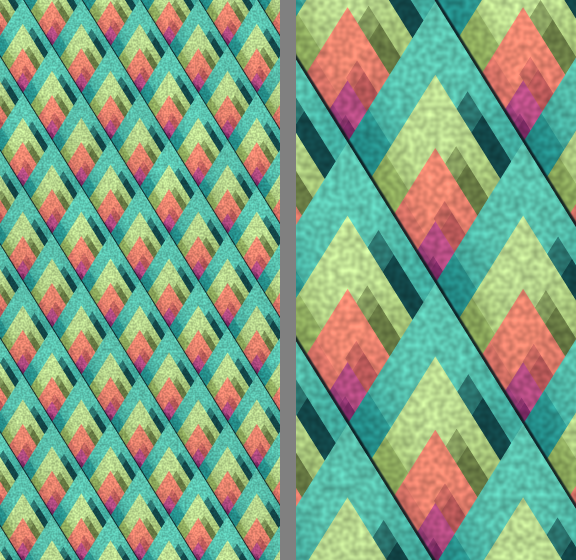
Left: the whole. Right: its middle third, enlarged.
Reproduce this pattern procedurally as a Shadertoy shader.

```glsl
// Overlapping diamond scales, each holding three smaller diamonds that share its
// lowest corner. A skewed lattice turns every scale into a unit square, so layers
// and cast shadows are simple thresholds; gradient noise adds a felt-like grain.

const vec2  PERIOD        = vec2(0.209, 0.3354);   // scale size, canvas width = 1
const vec2  ANCHOR        = vec2(0.0812, 1.667);   // one lattice corner
const float INSET         = 0.26;    // size lost per nested layer
const float SHADOW_WIDTH  = 0.125;
const float SHADOW_START  = 0.50;    // shadow reach along the right edge
const float SEAM_WIDTH    = 0.028;   // dark gap under the neighbouring scale
const float GRAIN_FREQ    = 135.0;
const float GRAIN_AMOUNT  = 0.25;
const float TONE_VARIANCE = 0.05;
const int   SAMPLES       = 3;       // antialiasing samples per axis

const vec3 SEAM = vec3(0.05, 0.11, 0.13);
const vec3 LIGHT[4] = vec3[4](
    vec3(0.36, 0.77, 0.69), vec3(0.74, 0.86, 0.57),
    vec3(0.93, 0.53, 0.44), vec3(0.71, 0.30, 0.51));
const vec3 SHADE[4] = vec3[4](
    vec3(0.12, 0.53, 0.52), vec3(0.52, 0.63, 0.33),
    vec3(0.80, 0.42, 0.38), vec3(0.56, 0.22, 0.45));
const vec3 DARK[4] = vec3[4](
    vec3(0.07, 0.27, 0.28), vec3(0.40, 0.47, 0.26),
    vec3(0.71, 0.34, 0.34), vec3(0.47, 0.16, 0.38));

float hash(vec2 p) {
    vec3 q = fract(vec3(p.xyx) * 0.1031);
    q += dot(q, q.yzx + 33.33);
    return fract((q.x + q.y) * q.z);
}

float cornerGradient(vec2 corner, vec2 offset) {
    float angle = 6.28318 * hash(corner);
    return dot(vec2(cos(angle), sin(angle)), offset);
}

float gradientNoise(vec2 p) {
    vec2 i = floor(p), f = fract(p), e = vec2(1.0, 0.0);
    vec2 w = f * f * f * (f * (f * 6.0 - 15.0) + 10.0);
    return mix(
        mix(cornerGradient(i, f), cornerGradient(i + e, f - e), w.x),
        mix(cornerGradient(i + e.yx, f - e.yx), cornerGradient(i + 1.0, f - 1.0), w.x),
        w.y);
}

vec3 scales(vec2 p) {
    // x rises toward the upper right edge, y toward the upper left edge
    vec2 q = (p - ANCHOR) / PERIOD;
    vec2 lattice = vec2(q.y + q.x, q.y - q.x);
    vec2 cell = floor(lattice), d = fract(lattice);
    float variation = hash(cell + 40.0) - 0.5;

    // Nested layer under this point
    float layer = clamp(floor((1.0 - max(d.x, d.y)) / INSET), 0.0, 3.0);
    int k = int(layer);
    float size = 1.0 - INSET * layer;
    float inner = size - INSET;

    // Soft shading toward the lower left, with one stepped band
    float leftSide = step(inner, d.y);
    float low = 1.0 - smoothstep(0.0, 0.62 * size, d.x);
    float band = step(d.x, (0.24 + 0.08 * variation) * size);
    float shade = leftSide * clamp(0.55 * low + 0.4 * band, 0.0, 1.0);
    shade += (1.0 - leftSide) * 0.45 * (1.0 - smoothstep(0.0, 0.7 * size, d.y));
    vec3 color = mix(LIGHT[k], SHADE[k], shade);

    // Two-step shadow beside the right edge of the next layer
    float reach = (SHADOW_START + 0.1 * variation) * size;
    float strip = step(inner, d.x) * step(d.x, inner + SHADOW_WIDTH);
    float depth = 0.6 * step(d.y, reach) + 0.4 * step(d.y, 0.66 * reach);
    color = mix(color, DARK[k], strip * depth);

    // Seam cast by the scale at the lower left
    color = mix(color, SEAM, 0.9 * (1.0 - smoothstep(0.4 * SEAM_WIDTH, SEAM_WIDTH, d.x)));
    return color * (1.0 + TONE_VARIANCE * variation);
}

void mainImage(out vec4 fragColor, in vec2 fragCoord) {
    vec3 color = vec3(0.0);
    for (int y = 0; y < SAMPLES; y++) {
        for (int x = 0; x < SAMPLES; x++) {
            vec2 jitter = (vec2(x, y) + 0.5) / float(SAMPLES) - 0.5;
            color += scales((fragCoord + jitter) / iResolution.x);
        }
    }
    color /= float(SAMPLES * SAMPLES);

    // Fine felt grain over a faint coarser mottling
    vec2 p = fragCoord / iResolution.x;
    float grain = gradientNoise(p * GRAIN_FREQ) + 0.4 * gradientNoise(p * GRAIN_FREQ * 0.37 + 17.0);
    color *= 1.0 + GRAIN_AMOUNT * grain;
    fragColor = vec4(clamp(color, 0.0, 1.0), 1.0);
}
```
